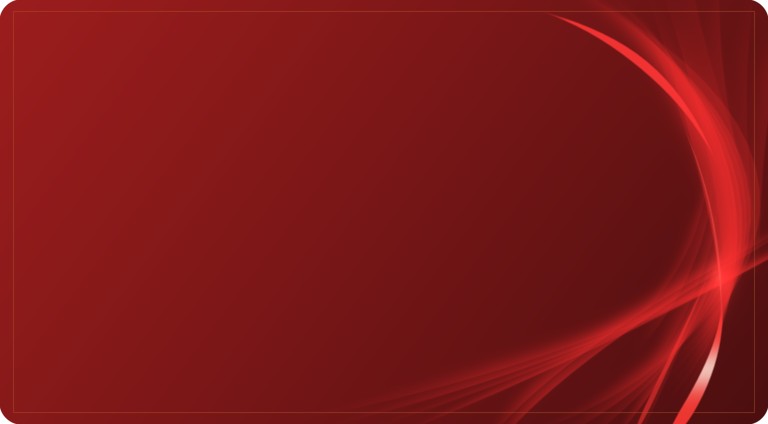
This background is drawn by a Shadertoy shader. Its source:

```glsl
const vec2 CANVAS = vec2(1.82, 1.0);
const vec3 SILK = vec3(0.98, 0.18, 0.18);

float hash(float n) {
    return fract(sin(n * 12.9898) * 43758.5453);
}

float boxDistance(vec2 p, vec2 halfSize, float radius) {
    vec2 q = abs(p) - halfSize + radius;
    return length(max(q, 0.0)) + min(max(q.x, q.y), 0.0) - radius;
}

vec2 bezier(vec2 a, vec2 b, vec2 c, float t) {
    return mix(mix(a, b, t), mix(b, c, t), t);
}

// Signed distance to a quadratic curve, and position along it
vec2 curveCoord(vec2 p, vec2 a, vec2 b, vec2 c) {
    vec2 start = a;
    vec2 best = vec2(1e3, 0.0);
    for (int i = 1; i <= 20; i++) {
        vec2 end = bezier(a, b, c, float(i) / 20.0);
        vec2 along = end - start, rel = p - start;
        float h = clamp(dot(rel, along) / dot(along, along), 0.0, 1.0);
        float d = length(rel - along * h);
        if (d < abs(best.x)) {
            float side = along.x * rel.y - along.y * rel.x;
            best = vec2(side < 0.0 ? -d : d, (float(i) - 1.0 + h) / 20.0);
        }
        start = end;
    }
    return best;
}

// Translucent strands spread between two curves, each crisp on its left-hand edge
void fan(inout vec3 col, vec2 p, vec2 a0, vec2 b0, vec2 c0,
         vec2 a1, vec2 b1, vec2 c1, float count, float width, float strength) {
    float aa = 1.2 / iResolution.y;
    for (float i = 0.0; i < count; i++) {
        float k = i / (count - 1.0);
        vec2 bend = mix(b0, b1, k) + width * (hash(i + 5.0) - 0.5);
        vec2 s = curveCoord(p, mix(a0, a1, k), bend, mix(c0, c1, k));
        float fade = smoothstep(0.0, 0.35, s.y) * smoothstep(1.0, 0.65, s.y);
        float w = width * (0.5 + hash(i + width * 70.0)) * (0.3 + 0.7 * fade);
        float veil = smoothstep(-aa, aa, -s.x) * exp(-s.x * s.x / (w * w));
        float rim = exp(-abs(s.x) / 0.002);
        float glow = strength * (0.5 + hash(i * 3.0 + 1.0)) * fade;
        col = mix(col, SILK, clamp(glow * (veil + 0.35 * rim), 0.0, 1.0));
    }
}

// Solid ribbon, widest at the given position and pointed at both ends
float ribbon(vec2 p, vec2 a, vec2 b, vec2 c, float width, float peak) {
    float aa = 1.2 / iResolution.y;
    vec2 s = curveCoord(p, a, b, c);
    float taper = smoothstep(0.0, peak, s.y) * (1.0 - smoothstep(peak, 1.05, s.y));
    return smoothstep(aa, -aa, abs(s.x) - width * taper) * smoothstep(0.0, 0.3, taper);
}

void mainImage(out vec4 fragColor, in vec2 fragCoord) {
    vec2 p = fragCoord / iResolution.xy * CANVAS;
    float aa = 1.0 / iResolution.y;

    // Diagonal backdrop
    float slope = clamp((dot(p, vec2(0.8, -0.6)) + 0.6) / 2.05, 0.0, 1.0);
    vec3 col = mix(vec3(0.61, 0.112, 0.112), vec3(0.295, 0.055, 0.06), pow(slope, 1.12));

    // Faint outer streaks
    fan(col, p, vec2(1.62, 1.15), vec2(1.65, 0.82), vec2(1.81, 0.50),
        vec2(1.88, 1.02), vec2(1.80, 0.72), vec2(1.80, 0.30), 4.0, 0.05, 0.12);
    fan(col, p, vec2(1.68, 0.66), vec2(1.68, 0.38), vec2(1.46, 0.20),
        vec2(1.71, 0.58), vec2(1.70, 0.33), vec2(1.52, 0.10), 3.0, 0.025, 0.16);

    // Inner veil, crisp toward the left
    fan(col, p, vec2(1.72, 0.20), vec2(1.68, 0.56), vec2(1.50, 1.00),
        vec2(1.72, 0.26), vec2(1.74, 0.60), vec2(1.55, 1.08), 3.0, 0.075, 0.20);

    // Great arc down the right side
    fan(col, p, vec2(1.24, 1.09), vec2(2.20, 0.62), vec2(1.50, 0.06),
        vec2(1.42, 1.06), vec2(1.93, 0.56), vec2(1.60, -0.04), 7.0, 0.04, 0.26);

    // Lower tails
    fan(col, p, vec2(1.83, 0.58), vec2(1.72, 0.11), vec2(1.20, -0.04),
        vec2(1.73, 0.50), vec2(1.63, 0.18), vec2(1.48, -0.10), 5.0, 0.028, 0.22);
    fan(col, p, vec2(2.05, 0.53), vec2(1.50, 0.155), vec2(0.66, 0.0),
        vec2(2.00, 0.49), vec2(1.46, 0.18), vec2(0.90, -0.04), 4.0, 0.022, 0.26);
    fan(col, p, vec2(2.05, 0.56), vec2(1.28, 0.17), vec2(1.12, -0.09),
        vec2(2.00, 0.53), vec2(1.30, 0.15), vec2(1.14, -0.10), 2.0, 0.018, 0.35);

    // Bright ribbons
    float upper = ribbon(p, vec2(1.24, 0.985), vec2(1.58, 0.90), vec2(1.705, 0.60), 0.011, 0.5);
    float thread = ribbon(p, vec2(1.60, 0.74), vec2(1.71, 0.53), vec2(1.71, 0.24), 0.0025, 0.7);
    float stem = ribbon(p, vec2(1.70, 0.40), vec2(1.61, 0.19), vec2(1.49, -0.05), 0.006, 0.8);
    col = mix(col, vec3(1.0, 0.21, 0.21), 0.9 * upper);
    col = mix(col, vec3(1.0, 0.32, 0.30), 0.5 * thread);
    col = mix(col, vec3(0.95, 0.20, 0.19), 0.6 * stem);

    // Satin tail with a white sheen, and the glint at the crossing
    float tail = ribbon(p, vec2(1.708, 0.337), vec2(1.735, 0.15), vec2(1.55, -0.08), 0.015, 0.75);
    float sheen = exp(-pow((p.y - 0.13) / 0.05, 2.0));
    col = mix(col, mix(vec3(1.0, 0.22, 0.20), vec3(1.0, 0.82, 0.78), sheen), 0.9 * tail);
    col += vec3(0.22, 0.10, 0.09) * exp(-length((p - vec2(1.703, 0.345)) * vec2(1.0, 0.6)) / 0.018);

    // Thin frame and rounded card
    vec2 q = p - 0.5 * CANVAS;
    float frame = abs(boxDistance(q, vec2(0.878, 0.473), 0.0));
    col = mix(col, vec3(0.70, 0.34, 0.15), 0.4 * (1.0 - smoothstep(0.0003, 0.0003 + aa, frame)));
    float card = boxDistance(q, 0.5 * CANVAS, 0.052);
    col = mix(col, vec3(1.0), smoothstep(0.0, 1.5 * aa, card));

    fragColor = vec4(clamp(col, 0.0, 1.0), 1.0);
}
```
